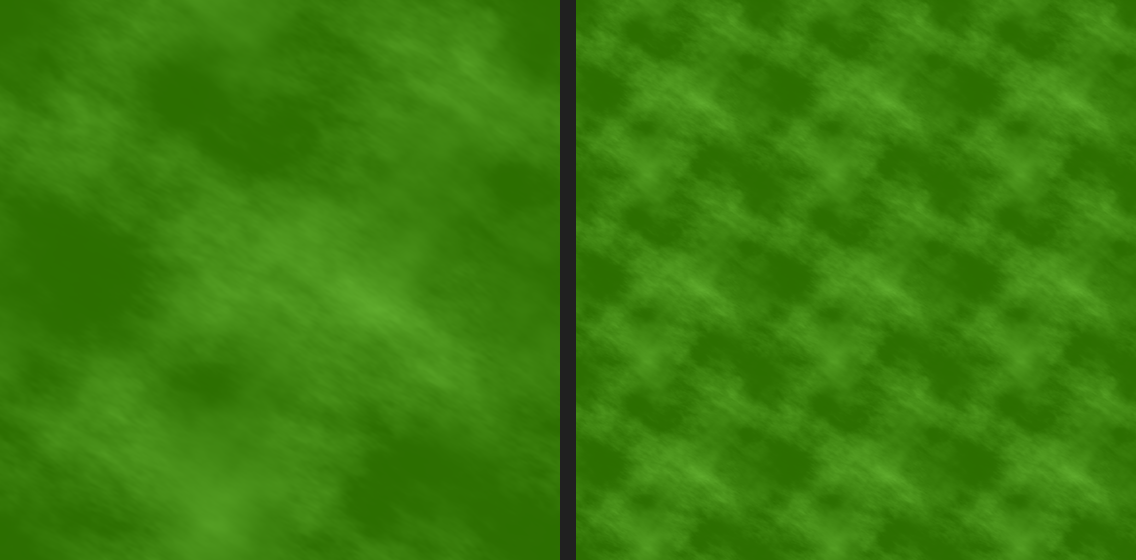
Left, the tile; right, the same tile 3 across and 3 down.
Give the GLSL for this texture, as a Shadertoy shader.

```glsl
// Brushed green cloth: soft diagonal clouds of light over a dark green ground,
// broken up by fine slanted streaks. Two wrapping waves set the large patches;
// sheared value noise, wrapped on its own lattice, gives clouds and streaks.

const float TAU = 6.2831853;

float hash(vec2 cell, float seed) {
    return fract(sin(dot(cell, vec2(127.1, 311.7)) + seed) * 43758.5453);
}

// Hash of a lattice corner, wrapped over a sheared tile of the given size
float corner(vec2 cell, vec2 size, float shear) {
    cell -= floor((cell.x + 0.5) / size.x) * vec2(size.x, shear);
    cell.y -= floor((cell.y + 0.5) / size.y) * size.y;
    return hash(cell, size.x * 1.37 + shear);
}

// Value noise that tiles over the unit square; features slope by -shear / size.y
float noise(vec2 uv, vec2 size, float shear) {
    vec2 p = uv * size + vec2(0.0, uv.x * shear);
    vec2 c = floor(p);
    vec2 f = p - c;
    f = f * f * f * (f * (f * 6.0 - 15.0) + 10.0);
    float low = mix(corner(c, size, shear),
                    corner(c + vec2(1.0, 0.0), size, shear), f.x);
    float high = mix(corner(c + vec2(0.0, 1.0), size, shear),
                     corner(c + vec2(1.0, 1.0), size, shear), f.x);
    return mix(low, high, f.y);
}

// Octaves of noise, centred on zero
float fbm(vec2 uv, vec2 size, float shear, int octaves, float gain) {
    float sum = 0.0, total = 0.0, weight = 1.0;
    for (int i = 0; i < octaves; i++) {
        sum += weight * (noise(uv, size, shear) - 0.5);
        total += weight;
        weight *= gain;
        size *= 2.0;
        shear *= 2.0;
    }
    return sum / total;
}

void mainImage(out vec4 fragColor, in vec2 fragCoord) {
    vec2 uv = fragCoord / iResolution.xy;

    // Bend the large shapes so that they do not read as bands
    vec2 bend = vec2(fbm(uv, vec2(3.0, 3.0), 0.0, 4, 0.5),
                     fbm(uv, vec2(4.0, 3.0), 1.0, 4, 0.5));
    vec2 p = uv + 0.22 * bend;

    // Large patches of light
    float rising = cos(TAU * (p.x - p.y - 0.1));
    float falling = cos(TAU * (p.x + 2.0 * p.y - 0.6));
    float light = 0.24 + 0.18 * rising + 0.11 * falling;

    // Clouds: one layer climbs to the right, the other falls
    light += 0.75 * fbm(uv + 0.06 * bend, vec2(3.0, 4.0), -3.0, 4, 0.5);
    light += 0.50 * fbm(uv, vec2(4.0, 8.0), 4.0, 4, 0.55);

    // Fine streaks, stronger in some places than in others
    float rough = smoothstep(0.2, 0.8, noise(p, vec2(5.0, 4.0), -2.0));
    float streaks = fbm(uv + 0.02 * bend, vec2(6.0, 14.0), 7.0, 5, 0.75);
    float grain = fbm(uv, vec2(24.0, 32.0), 8.0, 3, 0.8);
    light += mix(0.2, 0.6, rough) * streaks + mix(0.08, 0.2, rough) * grain;

    // Soft floor keeps the shaded ground calm, then tint
    light = 0.5 * (light + sqrt(light * light + 0.004));
    vec3 shade = vec3(0.172, 0.432, 0.0);
    vec3 glow = vec3(0.39, 0.69, 0.19);
    fragColor = vec4(mix(shade, glow, min(light, 1.0)), 1.0);
}
```
